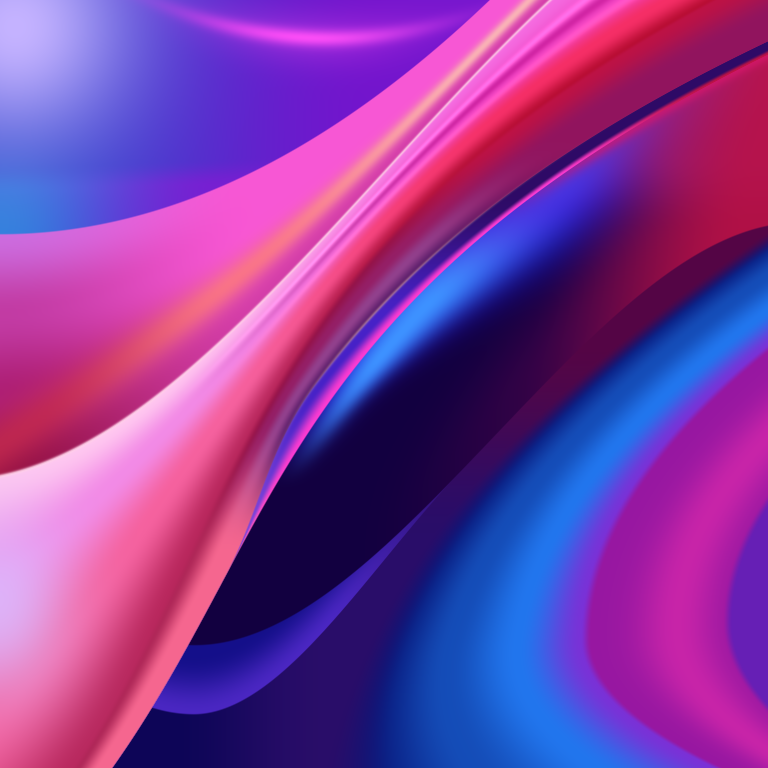
Give the GLSL for this background, as a WebGL 2 fragment shader.

```glsl
#version 300 es
precision highp float;
// Glossy silk ribbons sweeping diagonally through pink, violet, navy and blue.
uniform vec2 u_resolution;
out vec4 fragColor;

#define RIM_WIDTH .0025
#define NAVY vec3(.07, 0, .25)
#define MAGENTA vec3(.98, .23, .82)
#define CRIMSON vec3(.74, .07, .27)

float cubic(vec4 k, float t) { return k.x + t * (k.y + t * (k.z + t * k.w)); }
// Smooth step that may also run downward.
float ease(float a, float b, float x) {
  x = clamp((x - a) / (b - a), 0., 1.);
  return x * x * (3. - 2. * x);
}
float cover(float d) {
  float aa = 1.1 / min(u_resolution.x, u_resolution.y);
  return ease(-aa, aa, d);
}
float glow(float d, float width) { return exp(-d * d / (width * width)); }
// Fraction of the way from one edge to the opposite one.
float between(float a, float b) {
  a = max(a, 0.);
  return a / (a + max(b, 0.) + 1e-4);
}
void blend(inout vec3 col, vec3 top, float k) { col = mix(col, top, k); }
// Four colours blended in equal thirds.
vec3 ramp(vec3 a, vec3 b, vec3 c, vec3 d, float p) {
  p *= 3.;
  blend(a, b, ease(0., 1., p));
  blend(a, c, ease(1., 2., p));
  return mix(a, d, ease(2., 3., p));
}

// Edges given as height over x, or as x over height.
float skyEdge(float x) { return .695 + .75 * x * x; }
float foldEdge(float x) { return cubic(vec4(.38, .2, 1.765, -1.168), x); }
float valleyEdge(float x) { return cubic(vec4(.16, -.02, 2.7, -2.27), x - .25); }
float mainEdge(float y) { return cubic(vec4(.146, .71, -.739, 1.038), y); }
float creaseEdge(float y) { return cubic(vec4(.1, .67, -.72, .88), y); }
float bowl(float t, float x, float below, float above) {
  return x + t * t * (t < 0. ? below : above);
}

vec3 sky(float x, float y) {
  vec3 col = mix(vec3(.2, .27, .8), vec3(.45, .08, .8), ease(.02, .5, x));
  // Lower swell with a cyan corner, and a pale upper corner.
  vec3 low = mix(vec3(.21, .38, .86), vec3(.46, .12, .82), ease(0., .28, x));
  blend(col, low, ease(-.006, .03, .777 + .04 * x - y));
  blend(col, vec3(.18, .52, .86), .8 * glow(length(vec2(x, y - .7)), .09));
  blend(col, vec3(.77, .7, 1), glow(length(vec2(x - .02, y - .965)), .15));
  // Curved highlight.
  float d = y - .95 - .9 * (x - .43) * (x - .43);
  float shine = .8 * glow(d, .011) + .3 * glow(d, .035);
  return mix(col, vec3(.93, .28, .95), shine * glow(x - .4, .16));
}

vec3 upperFold(float x, float y) {
  float p = between(skyEdge(x) - y, y - foldEdge(x));
  vec3 col = ramp(vec3(.8, .42, .87), vec3(.76, .23, .64), vec3(.68, .12, .46), vec3(.57, .06, .27), p);
  vec3 right = mix(vec3(.97, .34, .83), vec3(.83, .24, .66), ease(.4, 1., p));
  blend(col, right, ease(0., .34, x));
  // Warm streak along the fold.
  float bend = max(0., 1. - x / .26);
  vec3 warm = mix(vec3(.78, .17, .3), vec3(1, .5, .46), ease(.05, .3, x));
  blend(warm, vec3(1, .83, .7), ease(.3, .66, x));
  return mix(col, warm, .75 * glow(p - .67 - .2 * bend * bend, .13));
}

vec3 pinkRibbon(float x, float y) {
  float p = between(foldEdge(x) - y, creaseEdge(y) - x);
  vec3 col = ramp(vec3(1, .78, .94), vec3(.95, .54, .9), vec3(.96, .38, .62), vec3(.72, .15, .36), p);
  vec3 high = ramp(vec3(.96, .42, .88), vec3(.94, .26, .76), vec3(.96, .18, .4), vec3(.72, .05, .2), p);
  blend(col, high, ease(.45, .9, y));
  blend(col, vec3(.85, .74, 1), .8 * glow(length(vec2(x * 1.3, y - .21)), .12));
  // Fine pleats fade in along the ribbon.
  float pleats = glow(p - .2, .035) - glow(p - .29, .05) + .7 * glow(p - .43, .05);
  return col + .12 * pleats * ease(.45, .75, y);
}

vec3 mauveRibbon(float p, float y) {
  vec3 mid = ramp(vec3(.58, .07, .28), vec3(.58, .12, .4), vec3(.57, .25, .55), vec3(.36, .12, .42), p);
  float k = ease(0., .6, p);
  vec3 col = mix(vec3(.68, .15, .34), vec3(.96, .4, .56), k);
  blend(col, mid, ease(.28, .46, y));
  return mix(col, mix(CRIMSON, vec3(.57, .08, .37), k), ease(.65, .82, y));
}

vec3 violetLining(float p, float y) {
  vec3 col = mix(vec3(.5, .27, .85), vec3(.28, .13, .78), ease(.3, .5, y));
  blend(col, vec3(.18, .04, .4), ease(.58, .75, y));
  vec3 rim = mix(vec3(1, .44, .68), MAGENTA, ease(.2, .42, y));
  blend(rim, CRIMSON, ease(.76, .9, y));
  return mix(col, rim, ease(mix(.2, .6, ease(.45, .75, y)), .95, p));
}

vec3 darkValley(float x, float y) {
  float p = between(x - mainEdge(y), y - valleyEdge(x));
  vec3 col = mix(NAVY, vec3(.24, .01, .28), ease(.45, .8, x) * ease(.35, .9, p));
  // Blue sheen widens upward, then turns violet and red.
  float reach = mix(.12, .46, ease(.45, .78, y)), lit = ease(.36, .54, y);
  blend(col, vec3(.11, .07, .82), lit * glow(p, reach * 1.25));
  vec3 sheen = mix(vec3(.24, .57, 1), vec3(.28, .2, .88), ease(.6, .74, y));
  blend(col, sheen, lit * glow(p - .08, reach * .65));
  blend(col, vec3(.5, .14, .6), .8 * ease(.74, .9, x) * ease(.7, .8, y));
  blend(col, CRIMSON, .9 * ease(.7, 1., x + .06 * (p - .5)));
  return mix(col, vec3(.85, .09, .42), .7 * glow(p, .08) * ease(.7, .82, y));
}

vec3 blueWave(float x, float y) {
  float t = y - .09, start = .475 + t * (.28 + t);
  float outer = bowl(y - .167, .762, 6.2, 1.65);
  float inner = bowl(y - .19, .946, 4.1, 2.1);
  // Shadowed fold under the valley.
  vec3 col = mix(vec3(.05, .02, .34), vec3(.16, .05, .41), ease(.22, .42, x));
  blend(col, vec3(.33, .02, .27), ease(.3, .56, y));
  float brim = y - valleyEdge(x) + .09 * ease(.6, .25, x);
  vec3 fold = mix(vec3(.29, .15, .76), vec3(.08, .06, .54), ease(0., .075, brim));
  blend(col, fold, cover(brim) * ease(.64, .42, x));
  // Blue sweep, magenta bowl and violet core.
  float p = (x - start) / (outer - start);
  vec3 blue = ramp(vec3(.03, .09, .48), vec3(.08, .3, .72), vec3(.13, .46, .93), vec3(.48, .19, .84), p);
  blend(col, blue, ease(-.08, .13, p));
  float q = between(x - outer, inner - x);
  vec3 rose = mix(vec3(.59, .09, .63), vec3(.78, .14, .66), glow(q - .65, .28));
  blend(col, rose, ease(-.006, .008, x - outer));
  return mix(col, vec3(.4, .12, .71), ease(-.005, .008, x - inner));
}

void main() {
  vec2 uv = gl_FragCoord.xy / u_resolution;
  float x = uv.x, y = uv.y;
  float edge = mainEdge(y), crease = creaseEdge(y), fold = y - foldEdge(x);
  float lining = edge - .035 * ease(.25, .5, y);
  // Layers from back to front.
  vec3 col = blueWave(x, y);
  blend(col, darkValley(x, y), cover(y - valleyEdge(x)));
  blend(col, violetLining(between(x - lining, edge - x), y), cover(edge - x));
  blend(col, mauveRibbon(between(x - crease, lining - x), y), cover(lining - x));
  blend(col, vec3(.78, .57, .61), .6 * glow(y - .6, .13) * glow(x - lining, RIM_WIDTH));
  blend(col, pinkRibbon(x, y), ease(-.006, .006, crease - x));
  blend(col, upperFold(x, y), cover(fold));
  blend(col, vec3(1, .82, .91), .8 * glow(fold, RIM_WIDTH));
  blend(col, sky(x, y), cover(y - skyEdge(x)));
  fragColor = vec4(clamp(col, 0., 1.), 1);
}
```
